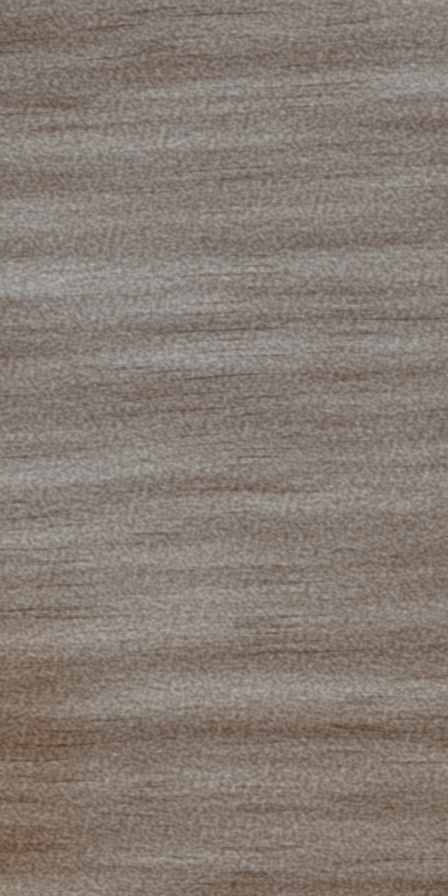
This texture is drawn by a WebGL 2 fragment shader. Its source:

```glsl
#version 300 es
precision highp float;
// Brushed brown wood laminate: soft horizontal bands, thin dark pores and a fine satin speckle.

uniform vec2 u_resolution;
out vec4 fragColor;

const vec3 DARK_WOOD = vec3(0.42, 0.35, 0.30);
const vec3 LIGHT_WOOD = vec3(0.60, 0.58, 0.56);
const vec3 WARM_TINT = vec3(0.012, -0.002, -0.014);
const float BASE_TONE = 0.66;        // 0 = dark wood, 1 = light wood
const float TILT = 0.06;             // rise of the grain to the right
const float WAVER = 0.022;           // bending of the grain lines
const vec2 BAND_SCALE = vec2(1.0, 12.0);
const vec2 VEIN_SCALE = vec2(1.7, 31.0);
const vec2 PORE_SCALE = vec2(4.5, 84.0);
const vec2 FIBRE_SCALE = vec2(7.0, 125.0);
const vec2 SPECKLE_SCALE = vec2(97.0, 121.0);
const float BAND_DEPTH = 0.58;
const float VEIN_DEPTH = 0.32;
const float PORE_DEPTH = 0.34;
const float FIBRE_DEPTH = 0.22;
const float SPECKLE_DEPTH = 0.62;
const float GLINT_DEPTH = 0.32;

uint scramble(uint n) {
    n = n * 747796405u + 2891336453u;
    n = ((n >> ((n >> 28u) + 4u)) ^ n) * 277803737u;
    return (n >> 22u) ^ n;
}

vec2 gradientAt(vec2 cell) {
    uvec2 c = uvec2(ivec2(cell));
    uint h = scramble(c.x + scramble(c.y));
    float angle = float(h & 65535u) / 65536.0 * 6.28319;
    return vec2(cos(angle), sin(angle));
}

// Gradient noise, centred on zero
float noise(vec2 p) {
    vec2 cell = floor(p);
    vec2 f = p - cell;
    vec2 w = f * f * f * (f * (f * 6.0 - 15.0) + 10.0);
    vec2 e = vec2(1.0, 0.0);
    float a = dot(gradientAt(cell), f);
    float b = dot(gradientAt(cell + e.xy), f - e.xy);
    float c = dot(gradientAt(cell + e.yx), f - e.yx);
    float d = dot(gradientAt(cell + e.xx), f - e.xx);
    return mix(mix(a, b, w.x), mix(c, d, w.x), w.y);
}

// Follows the grain: tilted in the upper part, level at the bottom, slightly wavy
vec2 grainSpace(vec2 p) {
    p.y -= TILT * p.x * smoothstep(0.0, 1.0, p.y);
    p.y += WAVER * noise(p * vec2(1.6, 3.5) + 31.0);
    p.y += 0.25 * WAVER * noise(p * vec2(6.0, 14.0) + 57.0);
    return p;
}

float bands(vec2 g) {
    float broad = noise(g * BAND_SCALE + 11.3);
    float veins = noise(g * VEIN_SCALE + 83.7);
    float seam = smoothstep(0.12, 0.45, noise(g * BAND_SCALE * vec2(1.3, 1.25) + 140.6));
    return BAND_DEPTH * broad + VEIN_DEPTH * veins - 0.18 * seam;
}

float pores(vec2 g) {
    float patches = smoothstep(-0.3, 0.25, noise(g * vec2(2.2, 9.0) + 201.4));
    float lines = smoothstep(0.12, 0.42, noise(g * PORE_SCALE + 17.9));
    return FIBRE_DEPTH * noise(g * FIBRE_SCALE + 64.2) - PORE_DEPTH * lines * patches;
}

float speckle(vec2 p) {
    vec2 q = mat2(0.97, 0.24, -0.24, 0.97) * p + 3.0;
    float fine = noise(q * SPECKLE_SCALE);
    float coarse = noise(q * SPECKLE_SCALE * 0.53 + 40.5);
    float glint = smoothstep(0.30, 0.58, noise(q * SPECKLE_SCALE * 0.82 + 310.3));
    return SPECKLE_DEPTH * (fine + 0.45 * coarse) + GLINT_DEPTH * glint;
}

// Uneven daylight: brighter upper middle, dimmer corners
float sheen(vec2 p) {
    float glow = exp(-2.2 * dot(p - vec2(0.5, 1.5), p - vec2(0.5, 1.5)));
    float corners = smoothstep(0.35, 0.75, abs(p.x - 0.5)) * 0.14;
    return 0.16 * glow - corners + 0.2 * noise(p * vec2(1.3, 1.8) + 9.4) - 0.06;
}

void main() {
    vec2 p = gl_FragCoord.xy / u_resolution.x;
    vec2 g = grainSpace(p);

    // Warm shaded patch in the lower left
    float shade = (1.0 - smoothstep(0.08, 0.24, p.x)) * (1.0 - smoothstep(0.45, 0.75, p.y));
    float warmth = 1.0 - smoothstep(0.1, 1.3, p.y) + 0.9 * shade - 0.4;

    float tone = BASE_TONE + bands(g) + pores(g) + speckle(p) + sheen(p) - 0.12 * shade;
    vec3 colour = mix(DARK_WOOD, LIGHT_WOOD, tone) + WARM_TINT * warmth;
    fragColor = vec4(clamp(colour, 0.0, 1.0), 1.0);
}
```
